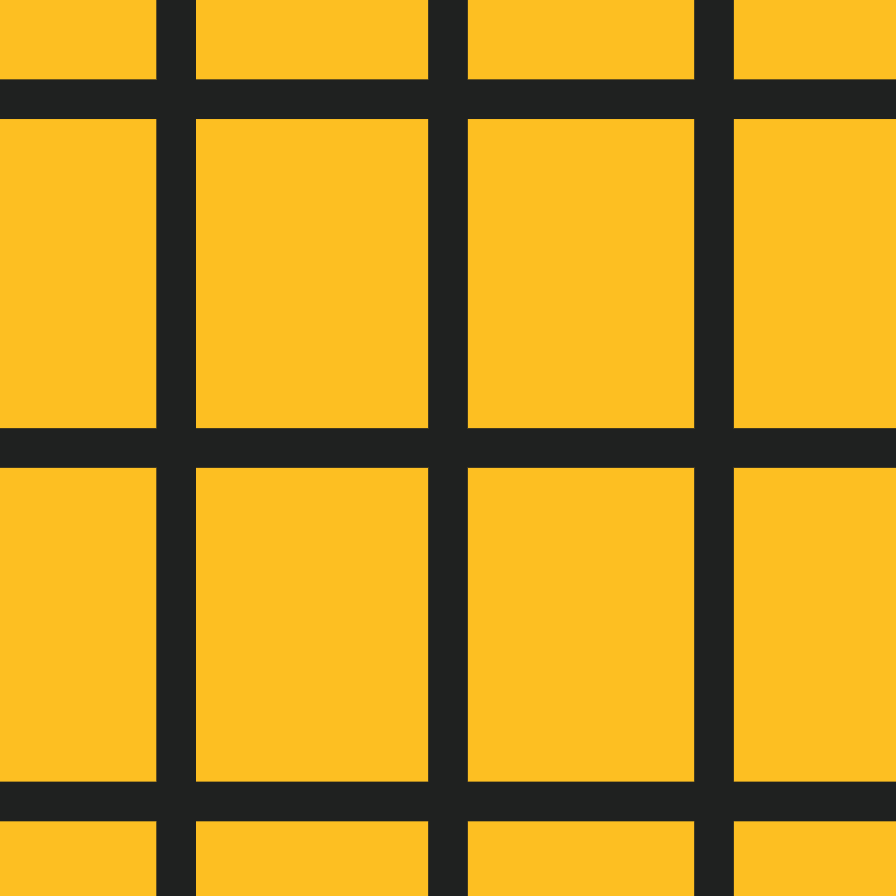
Reproduce this pattern procedurally as a Shadertoy shader.

```glsl
#define PITCH_LOW vec2(0.3034, 0.3945)
#define PITCH_HIGH vec2(0.2969, 0.3893)
#define BAR_WIDTH 0.0443
#define PANE_COLOR vec3(0.992, 0.749, 0.133)
#define BAR_COLOR vec3(0.122, 0.129, 0.125)

// Distance on each axis to the nearest bar centre; spacing differs slightly per side
vec2 barDistance(vec2 uv) {
    vec2 offset = uv - 0.5;
    vec2 pitch = mix(PITCH_LOW, PITCH_HIGH, step(0.0, offset));
    return abs(offset - pitch * floor(offset / pitch + 0.5));
}

void mainImage(out vec4 fragColor, in vec2 fragCoord) {
    vec2 uv = fragCoord / iResolution.xy;
    vec2 pixel = 1.0 / iResolution.xy;

    // Antialiased coverage of the vertical and horizontal bars
    vec2 coverage = clamp((0.5 * BAR_WIDTH - barDistance(uv)) / pixel + 0.5, 0.0, 1.0);
    float bars = max(coverage.x, coverage.y);

    fragColor = vec4(mix(PANE_COLOR, BAR_COLOR, bars), 1.0);
}
```
